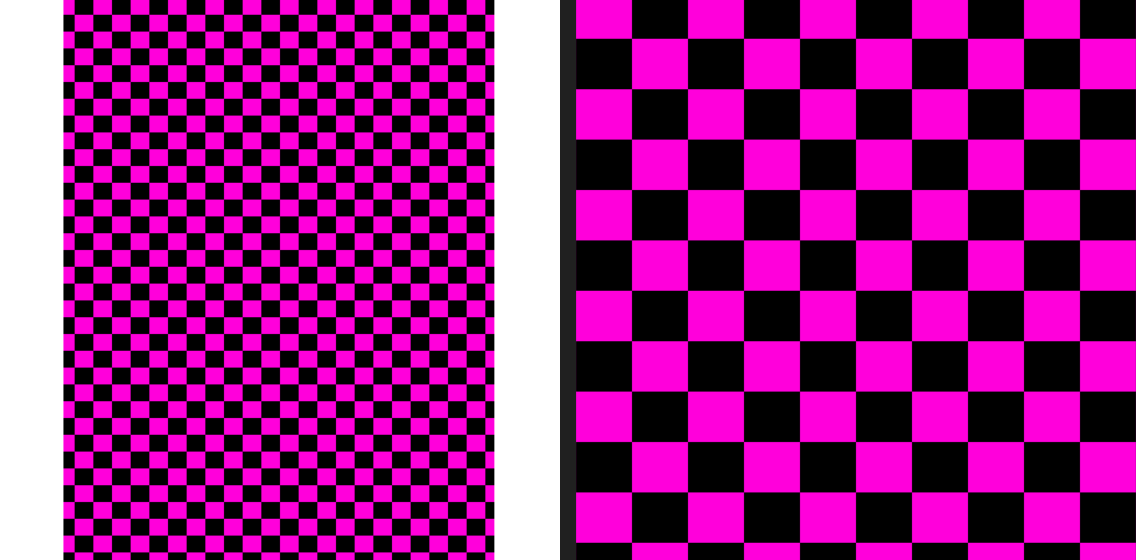
Left: the whole. Right: its middle third, enlarged.
This pattern is drawn by a Shadertoy shader. Its source:

```glsl
// Square wave with soft edges: +1 on even cells, -1 on odd ones
vec2 squareWave(vec2 cell, vec2 softness) {
    vec2 edgeDistance = 0.5 - abs(mod(cell + 0.5, 2.0) - 1.0);
    return clamp(edgeDistance / softness, -1.0, 1.0);
}

void mainImage(out vec4 fragColor, in vec2 fragCoord) {
    vec2 uv = fragCoord / iResolution.xy;
    vec2 pixel = 1.0 / iResolution.xy;

    // Checkerboard: cells slightly wider than tall
    vec2 cellCount = vec2(30.0, 33.333);
    vec2 wave = squareWave(uv * cellCount - vec2(0.0, 0.452), 0.6 * pixel * cellCount);
    float magentaAmount = 0.5 - 0.5 * wave.x * wave.y;
    vec3 checker = mix(vec3(0.0), vec3(1.0, 0.0, 0.86), magentaAmount);

    // Full-height panel between white side margins
    float insideDistance = min(uv.x - 0.1133, 0.8828 - uv.x);
    float panel = clamp(0.5 + insideDistance / pixel.x, 0.0, 1.0);

    fragColor = vec4(mix(vec3(1.0), checker, panel), 1.0);
}
```
